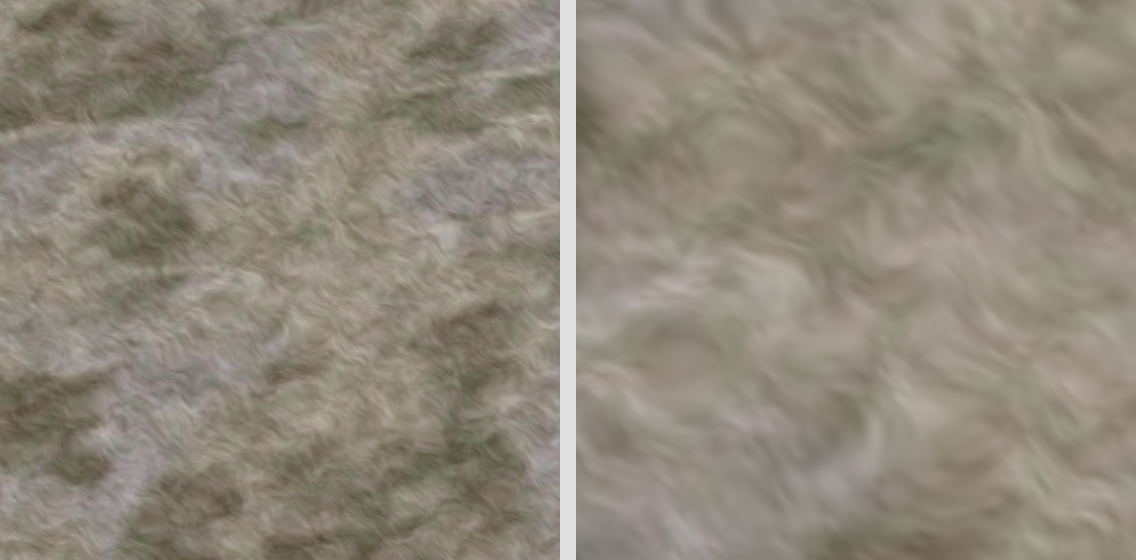
Left: the whole. Right: its middle third, enlarged.
A Shadertoy shader for this texture:

```glsl
// Dry hillside seen from afar: pale lilac-grey ground, frayed olive and brown tufts,
// faint light ridges rising to the right, and fine slanted blades of grass.
// Layers of value noise set one tone, which is mapped to colour and then tinted.

const vec3 DARK_SOIL = vec3(0.39, 0.36, 0.305);
const vec3 PALE_GRASS = vec3(0.64, 0.612, 0.582);
const vec3 OLIVE_TINT = vec3(-0.016, 0.008, -0.018);
const vec3 BROWN_TINT = vec3(0.012, -0.004, -0.012);
const vec3 LILAC_TINT = vec3(-0.006, -0.003, 0.022);
const vec3 STRAW_TINT = vec3(0.012, 0.004, -0.020);

const float GROUND_TONE = 0.77;     // 0 is dark soil, 1 is pale grass
const float TUFT_DEPTH = 0.56;
const float CLUMP_CONTRAST = 0.85;
const float BLADE_CONTRAST = 0.42;
const float FINE_CONTRAST = 0.26;
const float RIDGE_LIGHT = 0.24;

const float GROUND_SLOPE = 0.14;
const float BLADE_ANGLE = -0.60;
const vec2 TUFT_SCALE = vec2(5.5, 9.5);
const vec2 CLUMP_SCALE = vec2(19.0, 33.0);
const vec2 BLADE_SCALE = vec2(42.0, 98.0);
const vec2 FINE_SCALE = vec2(95.0, 190.0);
const float RIDGE_SPACING = 0.27;
const float RIDGE_WIDTH = 0.012;

float hash(vec2 p) {
    return fract(sin(dot(p, vec2(127.1, 311.7))) * 43758.5453);
}

mat2 rotation(float angle) {
    float c = cos(angle), s = sin(angle);
    return mat2(c, s, -s, c);
}

float noise(vec2 p) {
    vec2 cell = floor(p);
    vec2 f = fract(p);
    f = f * f * (3.0 - 2.0 * f);
    float low = mix(hash(cell), hash(cell + vec2(1.0, 0.0)), f.x);
    float high = mix(hash(cell + vec2(0.0, 1.0)), hash(cell + vec2(1.0, 1.0)), f.x);
    return mix(low, high, f.y);
}

// Octaves are turned a little so that the lattice does not show
float fbm(vec2 p) {
    float sum = 0.0;
    float weight = 0.533;
    mat2 turn = rotation(0.4);
    for (int i = 0; i < 4; i++) {
        sum += weight * noise(p);
        p = turn * p * 2.03 + 17.3;
        weight *= 0.5;
    }
    return sum;
}

// Broken light lines that wander across the slope
float ridges(vec2 p) {
    float wander = 0.09 * (noise(vec2(p.x * 2.6, p.y * 2.0) + 4.7) - 0.5)
                 + 0.012 * (noise(p * 17.0) - 0.5);
    float row = (p.y + wander) / RIDGE_SPACING + 0.68;
    float dist = (fract(row) - 0.5) * RIDGE_SPACING / RIDGE_WIDTH;
    float presence = smoothstep(0.25, 0.65, noise(vec2(p.x * 3.5, floor(row) * 7.3)));
    return exp(-dist * dist) * presence;
}

void mainImage(out vec4 fragColor, in vec2 fragCoord) {
    vec2 uv = fragCoord / iResolution.y;
    vec2 ground = vec2(uv.x, uv.y - GROUND_SLOPE * uv.x);

    // Slanted blades, bent by a small warp
    vec2 warp = vec2(noise(uv * 24.0), noise(uv * 24.0 + 31.7)) - 0.5;
    vec2 along = rotation(-BLADE_ANGLE) * (uv + 0.022 * warp);
    float blades = noise(along * BLADE_SCALE) - 0.5;
    float fine = noise(along * FINE_SCALE + 53.1) - 0.5;

    // Tufts with frayed edges, and the smaller clumps inside and between them
    vec2 frayed = ground + 0.025 * warp;
    float growth = fbm(frayed * TUFT_SCALE + 8.4) + 0.07 * blades
                 + 0.14 * (noise(ground * 2.3 + 2.9) - 0.5);
    float tufts = smoothstep(0.44, 0.70, growth);
    float clumps = fbm(frayed * CLUMP_SCALE + 21.6) - 0.5;
    float ridge = ridges(ground);

    float tone = GROUND_TONE - TUFT_DEPTH * tufts * (1.0 - 0.6 * ridge)
               + CLUMP_CONTRAST * clumps + BLADE_CONTRAST * blades
               + FINE_CONTRAST * fine + RIDGE_LIGHT * ridge;
    vec3 color = mix(DARK_SOIL, PALE_GRASS, tone);

    // Local hue: olive or brown tufts on lilac or straw ground
    float tuftHue = smoothstep(0.3, 0.7, fbm(ground * vec2(7.0, 9.0) + 61.2));
    float groundHue = smoothstep(0.3, 0.7, fbm(ground * vec2(5.0, 8.0) + 43.8));
    groundHue = mix(groundHue, 1.0, 0.7 * ridge);
    vec3 tuftTint = mix(OLIVE_TINT, BROWN_TINT, tuftHue);
    vec3 groundTint = mix(LILAC_TINT, STRAW_TINT, groundHue);
    color += mix(groundTint, tuftTint, tufts);

    // Faint colour mottling
    float mottle = noise(frayed * vec2(38.0, 52.0) + 77.0) - 0.5;
    color += mottle * vec3(0.022, -0.012, 0.010);

    fragColor = vec4(clamp(color, 0.0, 1.0), 1.0);
}
```
